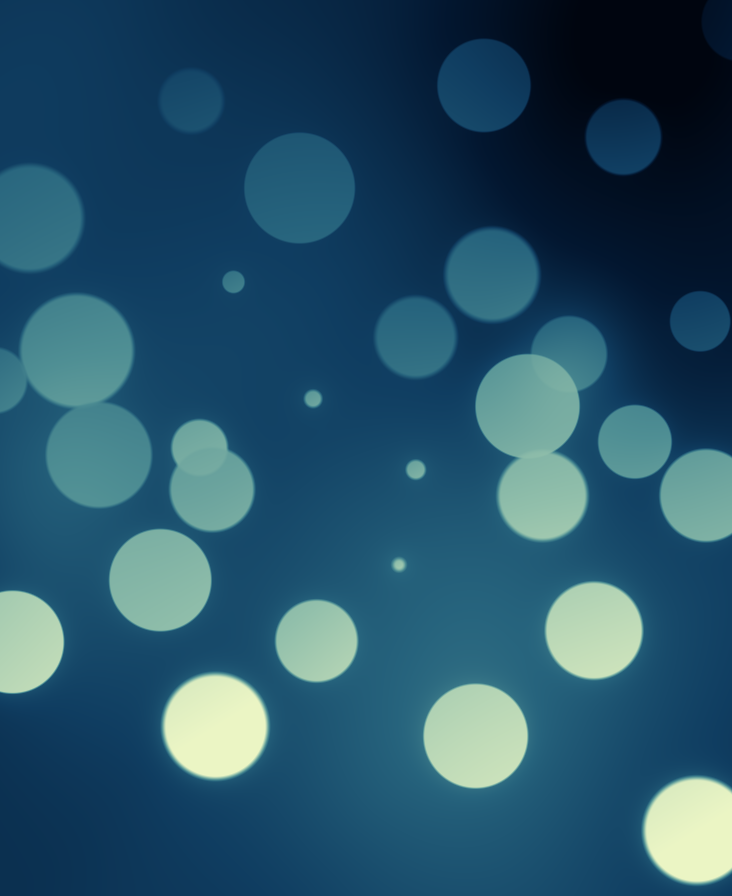
Give the GLSL for this background, as a WebGL 1 fragment shader.

```glsl
precision highp float;
// Soft teal bokeh discs scattered over a dark blue, unevenly lit backdrop.

uniform vec2 u_resolution;

// Tone ramp, dark to light: tone 0 is INK, tone 6 is CREAM
const vec3 INK   = vec3(0.00, 0.02, 0.06);
const vec3 NAVY  = vec3(0.01, 0.09, 0.19);
const vec3 BLUE  = vec3(0.06, 0.24, 0.38);
const vec3 TEAL  = vec3(0.15, 0.39, 0.49);
const vec3 AQUA  = vec3(0.31, 0.56, 0.58);
const vec3 MINT  = vec3(0.57, 0.75, 0.67);
const vec3 CREAM = vec3(0.92, 0.96, 0.77);

const float TOP_TONE = 6.0;
const float BASE_TONE = 1.85;
const float CLOUD_AMOUNT = 0.45;

const int DISC_COUNT = 30;
const float GOLDEN = 0.618034;
const float SEED = 4.0;
const float MIN_RADIUS = 0.028;     // radii are fractions of the height
const float MAX_RADIUS = 0.064;
const float FRONT_RADIUS = 0.060;   // size of the bright discs near the bottom
const float DOT_SCALE = 0.2;
const float HALO_WIDTH = 0.011;
const float HALO_STRENGTH = 0.16;

float hash(vec2 p) {
  return fract(sin(dot(p, vec2(127.1, 311.7))) * 43758.55);
}

float noise(vec2 p) {
  vec2 i = floor(p);
  vec2 f = fract(p);
  f = f * f * (3.0 - 2.0 * f);
  float low = mix(hash(i), hash(i + vec2(1.0, 0.0)), f.x);
  float high = mix(hash(i + vec2(0.0, 1.0)), hash(i + vec2(1.0, 1.0)), f.x);
  return mix(low, high, f.y);
}

float glow(vec2 p, vec2 center, vec2 size) {
  vec2 q = (p - center) / size;
  return exp(-dot(q, q));
}

vec3 toneColor(float t) {
  vec3 c = mix(INK, NAVY, clamp(t, 0.0, 1.0));
  c = mix(c, BLUE, clamp(t - 1.0, 0.0, 1.0));
  c = mix(c, TEAL, clamp(t - 2.0, 0.0, 1.0));
  c = mix(c, AQUA, clamp(t - 3.0, 0.0, 1.0));
  c = mix(c, MINT, clamp(t - 4.0, 0.0, 1.0));
  return mix(c, CREAM, clamp(t - 5.0, 0.0, 1.0));
}

// Broad light and shadow plus faint slanted clouds
float backdropTone(vec2 uv) {
  float tone = BASE_TONE;
  tone -= 2.0 * glow(uv, vec2(0.92, 0.97), vec2(0.30, 0.38));
  tone -= 0.4 * glow(uv, vec2(0.50, 1.00), vec2(0.40, 0.16));
  tone += 1.3 * glow(uv, vec2(0.62, 0.27), vec2(0.32, 0.28));
  tone += 0.8 * glow(uv, vec2(0.07, 0.47), vec2(0.13, 0.15));
  tone += 0.8 * glow(uv, vec2(0.78, 0.59), vec2(0.08, 0.08));
  vec2 slanted = vec2(uv.x + 0.6 * uv.y, uv.y - 0.6 * uv.x) * vec2(3.0, 4.5);
  return tone + CLOUD_AMOUNT * (noise(slanted + SEED) - 0.5);
}

// Lays one disc over the tone; light fades from the bottom of the canvas up
float addDisc(float tone, float backdrop, vec2 p, float aspect, float index) {
  vec2 id = vec2(index, SEED);
  vec2 jitter = vec2(hash(id), hash(id + 11.3)) - 0.5;

  // Golden-ratio columns; rows crowd toward the middle height
  float s = 2.0 * (index + 0.5) / float(DISC_COUNT) - 1.0;
  float x = mix(-0.03, 1.03, fract(index * GOLDEN + 0.12 * jitter.x));
  float y = 0.54 - 0.235 * (s + s * s * s) + 0.08 * jitter.y;
  vec2 center = vec2(x * aspect, y);

  float radius = mix(MIN_RADIUS, MAX_RADIUS, hash(id + 23.7));
  radius = mix(FRONT_RADIUS, radius, smoothstep(0.15, 0.35, y));
  if (mod(index, 5.0) == 2.0 && abs(y - 0.5) < 0.2) radius *= DOT_SCALE;

  float light = 0.22 + 0.9 * pow(clamp(1.0 - y, 0.0, 1.0), 1.4);
  light = clamp(light + 0.3 * (hash(id + 37.1) - 0.5), 0.1, 1.0);

  // Crisp or slightly blurred rim, thin halo, gentle shading inside
  vec2 offset = p - center;
  float d = length(offset) - radius;
  float blur = hash(id + 51.9);
  float edge = max(mix(0.0015, 0.005, blur * blur), 0.8 / u_resolution.y);
  float cover = 1.0 - smoothstep(-edge, edge, d);
  float halo = HALO_STRENGTH * light * exp(-max(d, 0.0) / HALO_WIDTH);
  float shade = 0.2 * dot(offset / radius, vec2(0.5, -0.8)) * cover;
  float level = mix(backdrop, TOP_TONE, light) + shade;
  return mix(tone, level, max(cover * mix(0.75, 1.0, light), halo));
}

void main() {
  vec2 uv = gl_FragCoord.xy / u_resolution;
  float aspect = u_resolution.x / u_resolution.y;
  vec2 p = vec2(uv.x * aspect, uv.y);

  float backdrop = backdropTone(uv);
  float tone = backdrop;
  for (int i = 0; i < DISC_COUNT; i++) {
    tone = addDisc(tone, backdrop, p, aspect, float(i));
  }
  gl_FragColor = vec4(toneColor(tone), 1.0);
}
```
